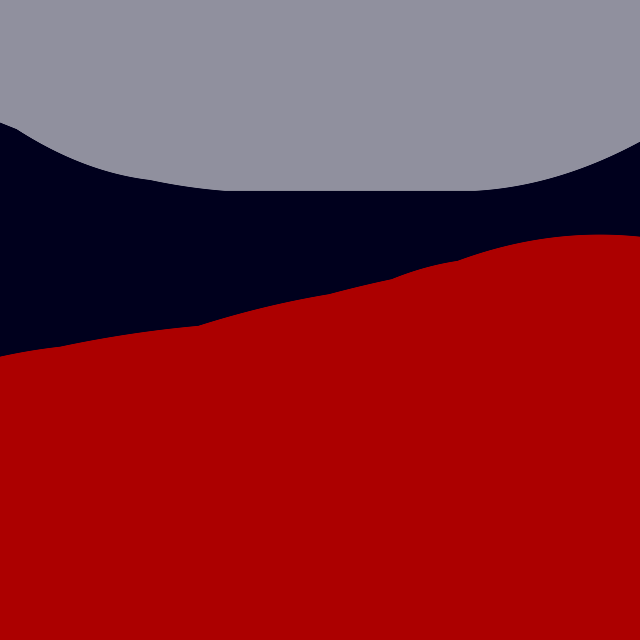
Write a WebGL 2 fragment shader that draws this background.

```glsl
#version 300 es
precision highp float;
// Flat landscape: a red hill under a dark band and a sagging grey canopy.

uniform vec2 u_resolution;
out vec4 fragColor;

const vec3 HILL_RED = vec3(0.675, 0.0, 0.0);
const vec3 CANOPY_GREY = vec3(0.565, 0.565, 0.62);
const vec3 NIGHT_BLUE = vec3(0.0, 0.0, 0.115);

// Each knot: x, height, bulge of the arc that leads to the next knot
const int KNOTS = 7;
const vec3 HILL[KNOTS] = vec3[](
    vec3(0.0, 0.4427, 0.0013), vec3(0.0938, 0.4583, 0.0033),
    vec3(0.3099, 0.4909, 0.0039), vec3(0.5143, 0.5404, 0.0007),
    vec3(0.612, 0.5638, 0.0033), vec3(0.7148, 0.5924, 0.0169),
    vec3(1.0, 0.6302, 0.0));
const vec3 CANOPY[KNOTS] = vec3[](
    vec3(0.0, 0.8086, 0.0), vec3(0.026, 0.7982, -0.0137),
    vec3(0.2344, 0.7188, -0.002), vec3(0.3516, 0.7018, 0.0),
    vec3(0.7422, 0.7018, -0.0156), vec3(1.0, 0.7786, 0.0),
    vec3(1.1, 0.84, 0.0));

// Height of a chain of parabolic arcs at x
float arcChain(float x, vec3 knots[KNOTS]) {
    float height = knots[0].y;
    for (int i = 0; i < KNOTS - 1; i++) {
        vec3 a = knots[i];
        vec3 b = knots[i + 1];
        if (x >= a.x) {
            float t = (x - a.x) / (b.x - a.x);
            height = mix(a.y, b.y, t) + 4.0 * a.z * t * (1.0 - t);
        }
    }
    return height;
}

// Coverage of the region above an edge, softened over one pixel
float above(float y, float edge) {
    float halfPixel = 0.5 / u_resolution.y;
    return smoothstep(-halfPixel, halfPixel, y - edge);
}

void main() {
    vec2 uv = gl_FragCoord.xy / u_resolution;

    // Layers from the hill upwards
    vec3 color = mix(HILL_RED, NIGHT_BLUE, above(uv.y, arcChain(uv.x, HILL)));
    color = mix(color, CANOPY_GREY, above(uv.y, arcChain(uv.x, CANOPY)));

    fragColor = vec4(color, 1.0);
}
```
